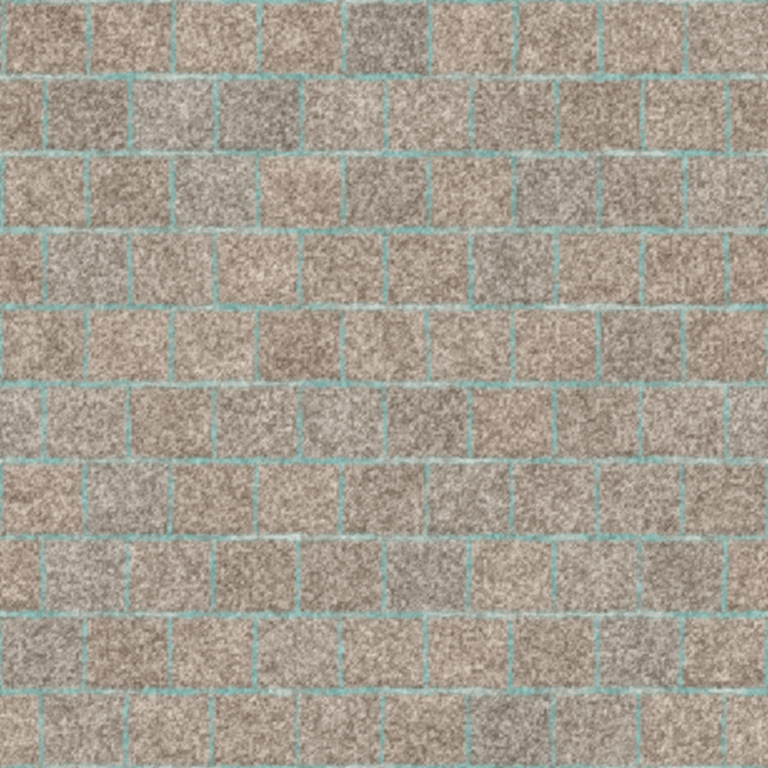
A Shadertoy shader for this texture:

```glsl
// Rough tan stone blocks in running bond, nine by ten, with worn pale aqua mortar joints.

float hash(vec2 p) {
    vec3 q = fract(p.xyx * vec3(0.1031, 0.1030, 0.0973));
    q += dot(q, q.yzx + 33.33);
    return fract((q.x + q.y) * q.z);
}

// Value noise over the unit canvas, wrapping after the given number of cells
float noise(vec2 uv, vec2 cells) {
    vec2 p = uv * cells, i = floor(p), f = fract(p);
    f = f * f * (3.0 - 2.0 * f);
    float a = hash(mod(i, cells) + cells.x);
    float b = hash(mod(i + vec2(1, 0), cells) + cells.x);
    float c = hash(mod(i + vec2(0, 1), cells) + cells.x);
    float d = hash(mod(i + vec2(1, 1), cells) + cells.x);
    return mix(mix(a, b, f.x), mix(c, d, f.x), f.y);
}

void mainImage(out vec4 fragColor, in vec2 fragCoord) {
    vec2 uv = fragCoord / iResolution.xy;
    vec2 grid = vec2(9, 10);

    // Slightly wavering joints with ragged sides
    vec2 wobble = vec2(noise(uv, vec2(19)), noise(uv, vec2(17))) - 0.5;
    vec2 chips = vec2(noise(uv, vec2(150)), noise(uv, vec2(161))) - 0.5;
    vec2 p = (uv + 0.0022 * wobble + 0.0028 * chips) * grid;

    // Running bond: alternate courses move by half a block
    float row = floor(p.y);
    p.x -= 0.5 * (1.0 - mod(row, 2.0)) - 0.02 + 0.006 * row;
    vec2 block = mod(vec2(floor(p.x), row), grid);
    vec2 cell = fract(p);
    vec2 edge = min(cell, 1.0 - cell) / grid;

    // Fine grain, with one layer stretched along a diagonal
    float grain = 0.19 * (noise(uv, vec2(190)) - 0.5)
                + 0.15 * (noise(uv, vec2(307)) - 0.5)
                + 0.10 * (noise(vec2(uv.x + uv.y, uv.y - uv.x), vec2(140, 230)) - 0.5);
    float blotch = noise(uv, vec2(23)) * 0.6 + noise(uv, vec2(53)) * 0.4;
    float wear = noise(uv, vec2(83));

    // Stone: each block leans brown or grey and varies in brightness
    float tone = hash(block + 17.0);
    vec3 stone = mix(vec3(0.668, 0.608, 0.552), vec3(0.635, 0.602, 0.562), tone * tone);
    stone += 0.045 * (hash(block + 71.0) - 0.5) + 0.10 * (blotch - 0.5);
    stone += grain * vec3(1.0, 1.02, 1.04);

    // Grime along the lower rim and in scattered corners
    float rim = 1.0 - smoothstep(0.002, 0.012, min(edge.x, edge.y));
    float low = 1.0 - smoothstep(0.03, 0.20, cell.y);
    stone -= (0.04 * rim + 0.10 * low) * smoothstep(0.35, 0.75, blotch);

    // Mortar: bed joints are wider and paler than upright joints
    float soft = 0.0022 + 0.5 / iResolution.y;
    float bedWidth = 0.0036 + 0.0030 * (noise(uv, vec2(41)) - 0.5);
    float uprightWidth = 0.0023 + 0.0014 * (wear - 0.5);
    float bed = 1.0 - smoothstep(bedWidth - soft, bedWidth + soft, edge.y);
    float upright = 1.0 - smoothstep(uprightWidth - soft, uprightWidth + soft, edge.x);
    float pale = bed * smoothstep(0.3, 0.75, noise(uv, vec2(19, 40)));
    vec3 mortar = mix(vec3(0.535, 0.700, 0.675), vec3(0.735, 0.775, 0.745), pale);
    mortar += 0.55 * grain + 0.08 * (blotch - 0.5);

    // Pale halo above the bed joints and faint aqua stain beside all of them
    float halo = 1.0 - smoothstep(0.003, 0.011, min(edge.x + 0.002, edge.y));
    vec3 color = mix(stone, vec3(0.65, 0.70, 0.67) + 0.6 * grain, halo * (0.15 + 0.40 * wear));

    // Worn patches let the stone show through the joints
    float cover = mix(0.62, 0.98, smoothstep(0.2, 0.6, wear));
    color = mix(color, mortar, cover * max(bed, upright));
    fragColor = vec4(clamp(color, 0.0, 1.0), 1.0);
}
```
